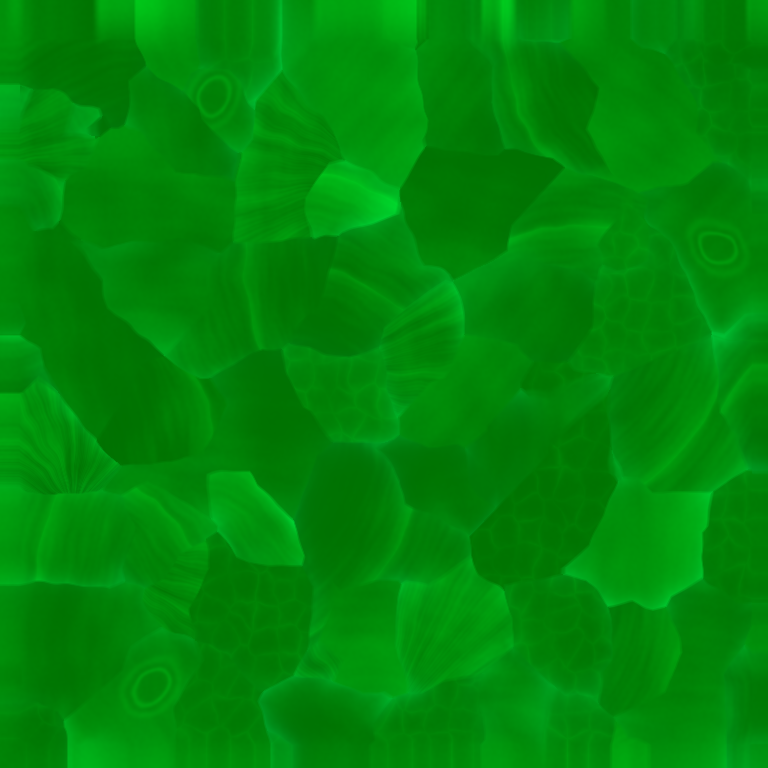
This texture is drawn by a Shadertoy shader. Its source:

```glsl
// A green collage of overlapping skin-like patches: plain, scaly, finned, folded and eyed.
// Weighted box-like Voronoi cells form the patches; each cell paints its own tone,
// then soft teal halos light the seams and the border smears outward.

const float PATCHES = 7.6;
const vec3 DEEP_GREEN = vec3(0.0, 0.44, 0.0);
const vec3 BRIGHT_GREEN = vec3(0.0, 0.76, 0.09);
const vec3 TEAL_GLOW = vec3(0.0, 0.06, 0.10);

vec2 hash2(vec2 p) {
    vec3 a = fract(p.xyx * vec3(0.1031, 0.1030, 0.0973));
    a += dot(a, a.yzx + 33.33);
    return fract((a.xx + a.yz) * a.zy);
}

float cornerSlope(vec2 corner, vec2 offset) {
    float angle = 6.2832 * hash2(corner + 71.0).x;
    return dot(vec2(cos(angle), sin(angle)), offset);
}

float gradientNoise(vec2 p) {
    vec2 i = floor(p), f = p - i;
    vec2 u = f * f * f * (f * (f * 6.0 - 15.0) + 10.0);
    vec2 e = vec2(1.0, 0.0);
    return mix(mix(cornerSlope(i, f), cornerSlope(i + e, f - e), u.x),
               mix(cornerSlope(i + e.yx, f - e.yx), cornerSlope(i + 1.0, f - 1.0), u.x), u.y);
}

vec2 rotate(vec2 p, float angle) {
    float c = cos(angle), s = sin(angle);
    return vec2(c * p.x - s * p.y, s * p.x + c * p.y);
}

// Soft light lines between small rounded scales
float scaleBorders(vec2 p) {
    p += 0.25 * gradientNoise(p * 1.3);
    vec2 cell = floor(p);
    float near = 9.0, next = 9.0;
    for (int y = -1; y <= 1; y++)
    for (int x = -1; x <= 1; x++) {
        vec2 id = cell + vec2(x, y);
        float d = length(id + 0.5 + 0.65 * (hash2(id) - 0.5) - p);
        next = min(next, max(near, d));
        near = min(near, d);
    }
    return exp(-3.5 * (next - near)) * (0.75 + 0.9 * gradientNoise(p * 0.7));
}

// Rays spreading from an apex on the left
float finRays(vec2 p, float seed) {
    vec2 v = p + vec2(1.0, 0.0);
    float angle = atan(v.y, v.x);
    return gradientNoise(vec2(angle * 9.0 + seed, length(v) * 1.2))
         + 0.35 * gradientNoise(vec2(angle * 40.0, length(v) * 2.0 + seed));
}

float eyeRing(vec2 p, float radius, float width) {
    float d = (length(p * vec2(1.0, 1.35)) - radius) / width;
    return exp(-d * d);
}

// Brightness of one patch at an offset from its centre
float patchTone(vec2 id, vec2 offset) {
    vec2 look = hash2(id + 13.7), turn = hash2(id + 41.3);
    float kind = look.x;
    vec2 q = rotate(offset, 6.2832 * turn.x);
    float tone = 0.03 + 0.44 * look.y * look.y * look.y + 0.17 * q.x;
    tone += 0.16 * gradientNoise(q * 2.2 + id * 3.1);
    tone += 0.07 * gradientNoise(vec2(q.x * 8.0, q.y * 1.6) + id * 5.3);
    if (kind < 0.27) {
        tone = 0.02 + 0.4 * tone + 0.17 * scaleBorders(offset * vec2(4.4, 3.8) + id * 7.0);
    } else if (kind < 0.42) {
        tone += 0.17 + 0.32 * finRays(q, id.x * 5.0 + id.y);
    } else if (kind < 0.70) {
        float lip = q.x - 0.28 + 0.25 * q.y * q.y;
        tone += 0.36 * exp(-abs(lip) * (lip > 0.0 ? 25.0 : 6.0));
        tone += 0.10 * gradientNoise(vec2(lip * 16.0, q.y * 2.0));
    } else if (kind < 0.76) {
        tone += 0.28 * eyeRing(q, 0.19, 0.03) + 0.16 * eyeRing(q, 0.31, 0.05);
    }
    return tone;
}

// Box-like distance to a patch with its own tilt, aspect and weight
float patchDistance(vec2 offset, vec2 id) {
    vec2 shape = hash2(id + 5.9), size = hash2(id + 27.1);
    float aspect = mix(0.7, 1.4, shape.y);
    vec2 q = rotate(offset, 1.3 * (shape.x - 0.5)) * vec2(aspect, 1.0 / aspect);
    float box = max(abs(q.x), abs(q.y));
    return mix(length(q), box, 0.75) * mix(0.72, 1.4, size.x);
}

void mainImage(out vec4 fragColor, in vec2 fragCoord) {
    vec2 uv = fragCoord / iResolution.xy;

    // Clamping smears the outermost patches to the border
    vec2 p = clamp(uv, vec2(0.025, 0.03), vec2(0.98, 0.95));
    p += 0.010 * gradientNoise(p * 9.0) + 0.005 * gradientNoise(p.yx * 32.0);
    vec2 g = p * PATCHES, cell = floor(g);

    // Three nearest patches
    vec3 dist = vec3(9.0);
    vec2 idA = cell, idB = cell, offA = vec2(0.0), offB = vec2(0.0);
    for (int y = -2; y <= 2; y++)
    for (int x = -2; x <= 2; x++) {
        vec2 id = cell + vec2(x, y);
        vec2 offset = g - id - 0.5 - 0.9 * (hash2(id) - 0.5);
        float d = patchDistance(offset, id);
        if (d < dist.x) {
            dist = vec3(d, dist.xy);
            idB = idA; offB = offA;
            idA = id; offA = offset;
        } else if (d < dist.y) {
            dist = vec3(dist.x, d, dist.y);
            idB = id; offB = offset;
        } else dist.z = min(dist.z, d);
    }

    // Blend across the seam
    float seam = dist.y - dist.x;
    float cover = 0.5 + 0.5 * smoothstep(0.0, 0.025, seam);
    float tone = mix(patchTone(idB, offB), patchTone(idA, offA), cover);

    // Halos along some seams and at the junctions
    float strength = mix(hash2(idB + 3.3).y, hash2(idA + 3.3).y, cover);
    float halo = exp(-seam * 6.0) * smoothstep(-0.1, 0.45, gradientNoise(uv * 7.0));
    halo = strength * (0.8 * halo + 0.8 * exp(-(dist.z - dist.x) * 5.0));
    tone += 0.32 * halo;

    // Blocky light streaks on top, lit margins, clouds and fine grain
    float streak = smoothstep(-0.05, 0.12, gradientNoise(vec2(uv.x * 15.0, 2.3)));
    streak *= 0.6 + gradientNoise(vec2(uv.x * 6.0, 7.7));
    tone += 0.65 * smoothstep(0.92, 1.0, uv.y) * streak;
    tone += 0.18 * smoothstep(0.06, 0.0, min(uv.x, uv.y));
    tone += 0.16 * gradientNoise(uv * 4.0) + 0.03 * gradientNoise(uv * 150.0);

    // Soft toe keeps the dark patches even
    tone = 0.5 * (tone + sqrt(tone * tone + 0.008));
    vec3 color = mix(DEEP_GREEN, BRIGHT_GREEN, min(tone, 1.15));
    fragColor = vec4(color + TEAL_GLOW * halo, 1.0);
}
```
